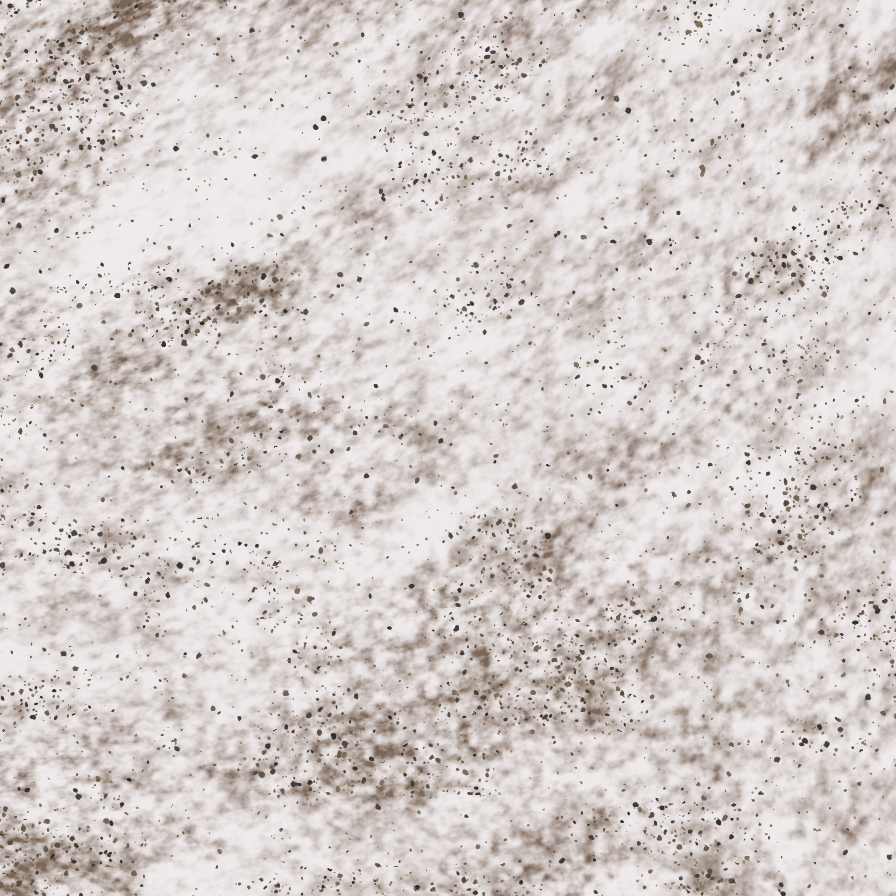
Reproduce this texture procedurally as a Shadertoy shader.

```glsl
// Pale weathered granite with tan stains and clustered dark mineral specks

vec3 hash3(vec2 p) {
    vec3 q = fract(p.xyx * vec3(0.1031, 0.1030, 0.0973));
    q += dot(q, q.yxz + 33.33);
    return fract((q.xxy + q.yzz) * q.zyx);
}

float valueNoise(vec2 p) {
    vec2 cell = floor(p), f = fract(p);
    f = f * f * (3.0 - 2.0 * f);
    vec2 e = vec2(0.0, 1.0);
    return mix(mix(hash3(cell).x, hash3(cell + e.yx).x, f.x),
               mix(hash3(cell + e.xy).x, hash3(cell + e.yy).x, f.x), f.y);
}

// Normalised fractal noise in the range 0 to 1
float fbm(vec2 p, int octaves) {
    float sum = 0.0, total = 0.0, weight = 1.0;
    for (int i = 0; i < octaves; i++) {
        sum += weight * valueNoise(p);
        total += weight;
        weight *= 0.5;
        p = mat2(1.6, 1.2, -1.2, 1.6) * p + 17.3;
    }
    return sum / total;
}

// Scatters angular grains over the stone, one candidate per grid cell
vec3 addSpecks(vec3 stone, vec2 uv, float grid, float density, float brownness) {
    vec2 p = uv * grid;
    float edge = 0.8 * grid / iResolution.y;
    float wobble = 0.22 * (valueNoise(p * 3.5 + 41.0) - 0.5);
    for (int y = -1; y <= 1; y++) {
        for (int x = -1; x <= 1; x++) {
            vec2 cell = floor(p) + vec2(x, y);
            vec3 place = hash3(cell + 211.0);
            vec3 kind = hash3(cell + 467.0);
            if (place.z > density) continue;

            vec2 d = p - cell - place.xy;
            float angle = 6.2832 * kind.x;
            d = mat2(cos(angle), -sin(angle), sin(angle), cos(angle)) * d;
            d.y *= 1.0 + 0.7 * kind.y;
            float radius = mix(0.17, 0.42, kind.z * kind.z);
            float cover = 1.0 - smoothstep(-edge, edge, length(d) + wobble - radius);

            float tone = clamp(fract(kind.x * 7.0 + kind.y) * 0.7 + brownness, 0.0, 1.0);
            vec3 grain = mix(vec3(0.15, 0.14, 0.13), vec3(0.63, 0.54, 0.43), tone);
            stone = mix(stone, grain, 0.92 * cover);
        }
    }
    return stone;
}

void mainImage(out vec4 fragColor, in vec2 fragCoord) {
    vec2 uv = fragCoord / iResolution.y;

    // Bedding is level at the bottom and climbs to the right higher up
    vec2 bed = vec2(uv.x, uv.y - 0.45 * (uv.x - 0.5) * uv.y) + 2.0;

    // Stains at three scales, each centred on zero with about unit spread
    float broad = (fbm(bed * vec2(3.5, 7.0), 5) - 0.5) / 0.127;
    float blotch = (fbm(bed * vec2(15.0, 25.0) + 9.0, 4) - 0.5) / 0.13;
    float grit = (fbm(bed * vec2(85.0, 105.0) + 31.0, 3) - 0.5) / 0.14;
    float cluster = fbm(bed * vec2(9.0, 15.0) + 57.0, 4);

    float stain = 0.5 * broad + 0.45 * blotch + grit * (0.7 + 0.12 * broad);
    stain += 0.6 * smoothstep(0.6, 0.8, cluster) - 0.08;
    stain = clamp(stain, -1.9, 3.0);

    // Darker stains turn from cool white to warm tan
    float depth = 0.052 + 0.083 * stain + 0.021 * stain * stain;
    vec3 stone = vec3(0.91, 0.89, 0.89) - vec3(0.87, 1.0, 1.12) * depth;

    // Fine tan grains first, then the larger dark ones
    float crowd = smoothstep(0.45, 0.75, cluster + 0.03 * broad);
    stone = addSpecks(stone, uv, 210.0, 0.03 + 0.22 * crowd, 0.35);
    stone = addSpecks(stone, uv + 3.0, 115.0, 0.035 + 0.42 * crowd, 0.0);

    fragColor = vec4(stone, 1.0);
}
```
